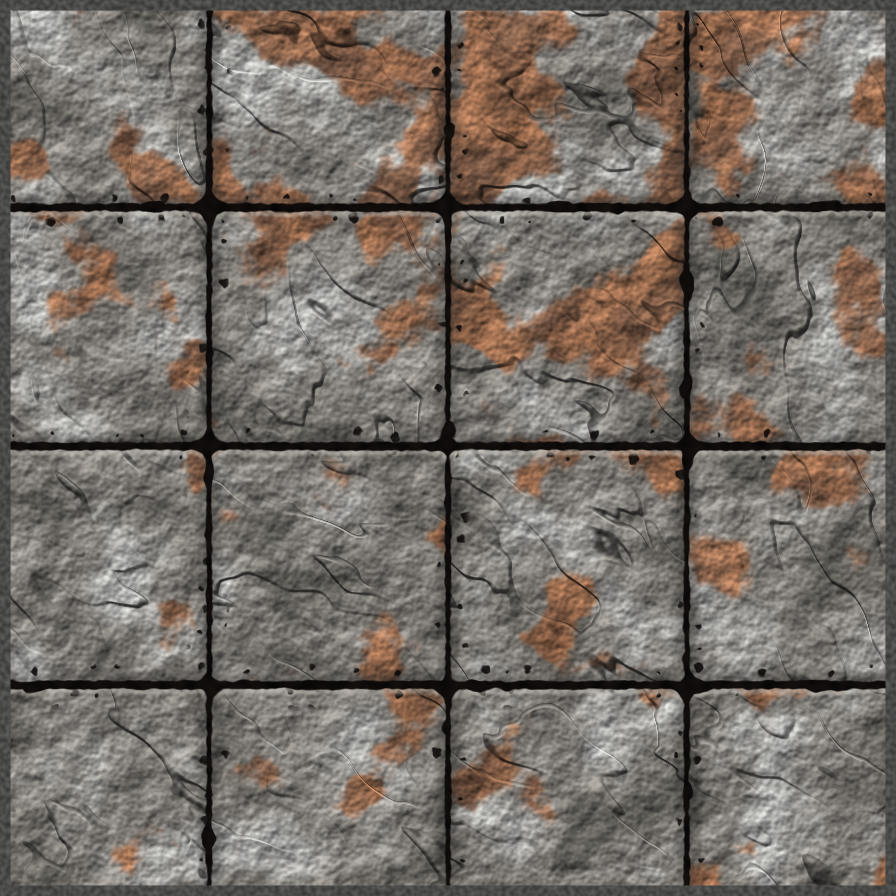
Write a Shadertoy shader that draws this texture.

```glsl
const float PITCH = 0.2665;               // tile spacing, four across and down
const vec2 GRID_CENTRE = vec2(0.5, 0.502);
const vec2 HALF_GAP = vec2(0.0032, 0.0046);
const float FRAME_WIDTH = 0.0118;
const float CHIPPING = 0.0018;
const float LEDGE_HEIGHT = 0.0036;
const float RELIEF_STEP = 0.0015;
const float PIT_CELL = 0.024;
const float PIT_CHANCE = 0.3;
const vec2 LIGHT = vec2(-0.4, 0.8);

const vec3 SLATE_DARK = vec3(0.37, 0.36, 0.34);
const vec3 SLATE_MID = vec3(0.50, 0.485, 0.465);
const vec3 SLATE_LIGHT = vec3(0.64, 0.64, 0.63);
const vec3 RUST_DEEP = vec3(0.43, 0.29, 0.21);
const vec3 RUST_BRIGHT = vec3(0.62, 0.41, 0.28);
const vec3 RIM_COLOUR = vec3(0.74, 0.72, 0.69);
const vec3 GAP_COLOUR = vec3(0.055, 0.043, 0.038);
const vec3 FRAME_COLOUR = vec3(0.29, 0.29, 0.285);

vec2 hash2(vec2 p) {
    vec3 a = fract(p.xyx * vec3(0.1031, 0.1030, 0.0973));
    a += dot(a, a.yzx + 33.33);
    return fract((a.xx + a.yz) * a.zy);
}

float cornerSlope(vec2 cell, vec2 corner, vec2 f) {
    float angle = 6.2832 * hash2(cell + corner).x;
    return dot(vec2(cos(angle), sin(angle)), f - corner);
}

float gradientNoise(vec2 p) {
    vec2 i = floor(p), f = p - i;
    vec2 w = f * f * f * (f * (f * 6.0 - 15.0) + 10.0);
    vec2 e = vec2(0.0, 1.0);
    return mix(mix(cornerSlope(i, e.xx, f), cornerSlope(i, e.yx, f), w.x),
               mix(cornerSlope(i, e.xy, f), cornerSlope(i, e.yy, f), w.x), w.y);
}

float fbm(vec2 p, int octaves) {
    float sum = 0.0, amplitude = 1.0;
    for (int i = 0; i < octaves; i++) {
        sum += amplitude * gradientNoise(p);
        p = mat2(1.6, 1.2, -1.2, 1.6) * p + 17.3;
        amplitude *= 0.48;
    }
    return sum;
}

// Split stone: x is height, y is the dark crease below each ledge
vec2 slate(vec2 p, float angle) {
    vec2 along = vec2(cos(angle), sin(angle));
    vec2 q = vec2(dot(p, along), dot(p, vec2(-along.y, along.x)));
    q += 0.02 * vec2(gradientNoise(p * 14.0), gradientNoise(p * 14.0 + 41.0));
    float layers = 2.1 * fbm(q * vec2(3.5, 9.0), 4);
    float f = fract(layers);
    float terrace = floor(layers) + smoothstep(0.0, 0.13, f);
    float strength = smoothstep(-0.25, 0.3, gradientNoise(p * 8.0 + 5.0));
    float height = LEDGE_HEIGHT * terrace * (0.15 + 0.85 * strength)
                 + 0.0055 * fbm(p * 24.0, 4) + 0.0011 * fbm(p * 85.0, 2);
    float crease = strength * smoothstep(0.0, 0.03, f) * (1.0 - smoothstep(0.03, 0.13, f));
    return vec2(height, crease);
}

float roundedBox(vec2 p, vec2 halfSize, float radius) {
    vec2 q = abs(p) - halfSize + radius;
    return length(max(q, 0.0)) + min(max(q.x, q.y), 0.0) - radius;
}

// Scattered holes, one candidate in each cell
float pits(vec2 p) {
    vec2 g = p / PIT_CELL + 0.16 * vec2(gradientNoise(p * 130.0), gradientNoise(p * 130.0 + 9.0));
    vec2 cell = floor(g), r = hash2(cell + 71.0);
    vec2 centre = 0.3 + 0.4 * hash2(cell + 23.0);
    float radius = mix(0.07, 0.24, r.y * r.y);
    float hole = 1.0 - smoothstep(radius - 0.05, radius + 0.05, length(g - cell - centre));
    return hole * step(r.x, PIT_CHANCE);
}

void mainImage(out vec4 fragColor, in vec2 fragCoord) {
    vec2 uv = fragCoord / iResolution.xy;
    float soft = max(0.0012, 0.8 / iResolution.y);
    float grain = gradientNoise(uv * 170.0);

    // Tile outline with worn corners and chipped edges
    vec2 grid = (uv - GRID_CENTRE) / PITCH;
    vec2 id = floor(grid), local = (fract(grid) - 0.5) * PITCH;
    vec2 random = hash2(id + 12.0);
    float d = roundedBox(local, 0.5 * PITCH - HALF_GAP, mix(0.006, 0.02, random.x));
    d += CHIPPING * (gradientNoise(uv * 45.0) + gradientNoise(uv * 115.0));
    d += 0.025 * max(gradientNoise(uv * 24.0 + 8.0) - 0.32, 0.0);

    // Relief lighting, with a separate piece of stone for each tile
    vec2 p = uv + 20.0 * random;
    float angle = -0.85 + 0.9 * (random.y - 0.5);
    vec2 stone = slate(p, angle);
    vec2 slope = vec2(slate(p + vec2(RELIEF_STEP, 0.0), angle).x,
                      slate(p + vec2(0.0, RELIEF_STEP), angle).x) - stone.x;
    float shade = clamp(-dot(slope, LIGHT) / RELIEF_STEP, -0.5, 0.38);

    // Grey mottling and rust stains, heavier towards the upper right
    float tone = fbm(p * 9.0 + 3.0, 5) + 0.12 * (random.x - 0.5) + 0.12 * (uv.y - 0.5);
    vec3 colour = mix(SLATE_DARK, SLATE_MID, smoothstep(-0.55, 0.0, tone));
    colour = mix(colour, SLATE_LIGHT, smoothstep(0.0, 0.5, tone));
    float stain = fbm(p * 8.0 + 31.0, 5) + 0.45 * (uv.y - 0.85) + 0.15 * (uv.x - 0.5)
                + 0.2 * (random.y - 0.5);
    vec3 rust = mix(RUST_DEEP, RUST_BRIGHT, smoothstep(-0.4, 0.4, fbm(p * 19.0, 3)));
    colour = mix(colour, rust, 0.85 * smoothstep(0.02, 0.2, stain));
    colour *= 1.0 + shade + 0.14 * grain;
    colour *= 1.0 - 0.5 * stone.y;

    // Pits near the edges, pale upper rim, dark joint
    colour = mix(colour, GAP_COLOUR, 0.9 * pits(uv) * smoothstep(-0.026, -0.014, d));
    float rim = smoothstep(-0.008, -0.003, d);
    float upper = smoothstep(0.112, 0.126, local.y);
    colour = mix(colour, RIM_COLOUR, rim * (0.12 + 0.5 * upper) * (0.8 + 0.6 * grain));
    colour *= 1.0 - 0.3 * smoothstep(-0.016, 0.0, d) * (1.0 - upper);
    vec3 joint = GAP_COLOUR * (1.0 + 0.8 * gradientNoise(uv * 70.0));
    colour = mix(colour, joint, smoothstep(-soft, soft, d));

    // Grainy outer frame
    vec2 border = min(uv, 1.0 - uv);
    float frame = 1.0 - smoothstep(-soft, soft, min(border.x, border.y) - FRAME_WIDTH);
    colour = mix(colour, FRAME_COLOUR * (1.0 + 0.45 * grain), frame);
    fragColor = vec4(clamp(colour, 0.0, 1.0), 1.0);
}
```
